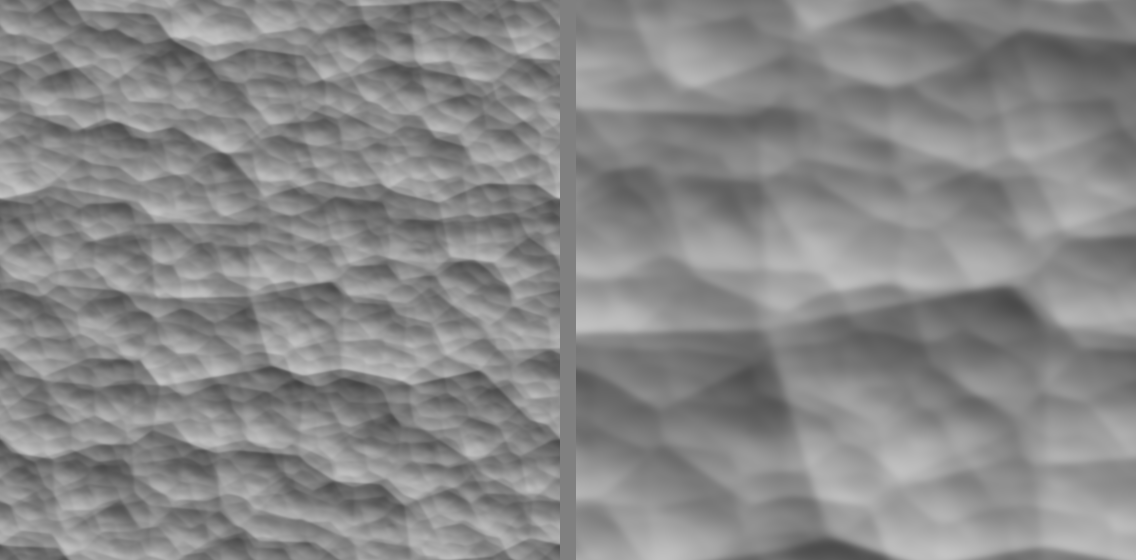
Left: the whole. Right: its middle third, enlarged.
Write a WebGL 1 fragment shader that draws this texture.

```glsl
precision highp float;
// Tiling grey relief of creased, leathery bumps lit from below.
// Wrapped layers of cellular bumps give surface slopes; soft weights between
// neighbouring cells round the creases, and the summed slope sets the grey.

uniform vec2 u_resolution;

const float BASE_GREY = 0.527;
const vec2 LIGHT_DIRECTION = vec2(-0.33, -0.944);
const float CREASE_WIDTH = 0.0052;  // in canvas units
const float TIP_RADIUS = 0.0045;    // rounding of the bump tips
const float JITTER = 0.95;

// Whole cell counts across the canvas, so every layer wraps.
const vec2 LARGE_CELLS = vec2(7.0, 9.0);
const vec2 MEDIUM_CELLS = vec2(13.0, 16.0);
const vec2 SMALL_CELLS = vec2(23.0, 28.0);
const vec2 FINE_CELLS = vec2(41.0, 47.0);

// Contrast of each layer.
const float LARGE_RELIEF = 0.095;
const float MEDIUM_RELIEF = 0.076;
const float SMALL_RELIEF = 0.050;
const float FINE_RELIEF = 0.022;

vec2 hash2(vec2 p) {
  vec2 q = vec2(dot(p, vec2(127.1, 311.7)), dot(p, vec2(269.5, 183.3)));
  return fract(sin(q) * 43758.5453);
}

// Slope of a layer of bumps; roundness blends from cones (0) to domes (1).
vec2 bumpSlope(vec2 uv, vec2 cells, float roundness, float seed) {
  vec2 p = uv * cells;
  vec2 cell = floor(p);
  float sharpness = 2.2 / (CREASE_WIDTH * cells.y);
  float tip = TIP_RADIUS * cells.y;
  vec2 slopeSum = vec2(0.0);
  float weightSum = 0.0;

  for (int y = -1; y <= 1; y++) {
    for (int x = -1; x <= 1; x++) {
      vec2 neighbour = cell + vec2(float(x), float(y));
      vec2 jitter = (hash2(mod(neighbour, cells) + seed) - 0.5) * JITTER;
      vec2 offset = p - neighbour - 0.5 - jitter;
      float dist = sqrt(dot(offset, offset) + tip * tip);
      float steepness = mix(1.0, 2.2 * dist, roundness);
      float weight = exp(-sharpness * dist);
      slopeSum += weight * steepness * offset / dist;
      weightSum += weight;
    }
  }
  return slopeSum / weightSum;
}

void main() {
  vec2 uv = gl_FragCoord.xy / u_resolution;

  // Layers from broad bumps to fine folds.
  vec2 slope = LARGE_RELIEF * bumpSlope(uv, LARGE_CELLS, 0.6, 3.0);
  slope += MEDIUM_RELIEF * bumpSlope(uv, MEDIUM_CELLS, 0.35, 17.0);
  slope += SMALL_RELIEF * bumpSlope(uv, SMALL_CELLS, 0.3, 41.0);
  slope += FINE_RELIEF * bumpSlope(uv, FINE_CELLS, 0.3, 73.0);

  float grey = BASE_GREY + dot(slope, LIGHT_DIRECTION);
  gl_FragColor = vec4(vec3(clamp(grey, 0.0, 1.0)), 1.0);
}
```
